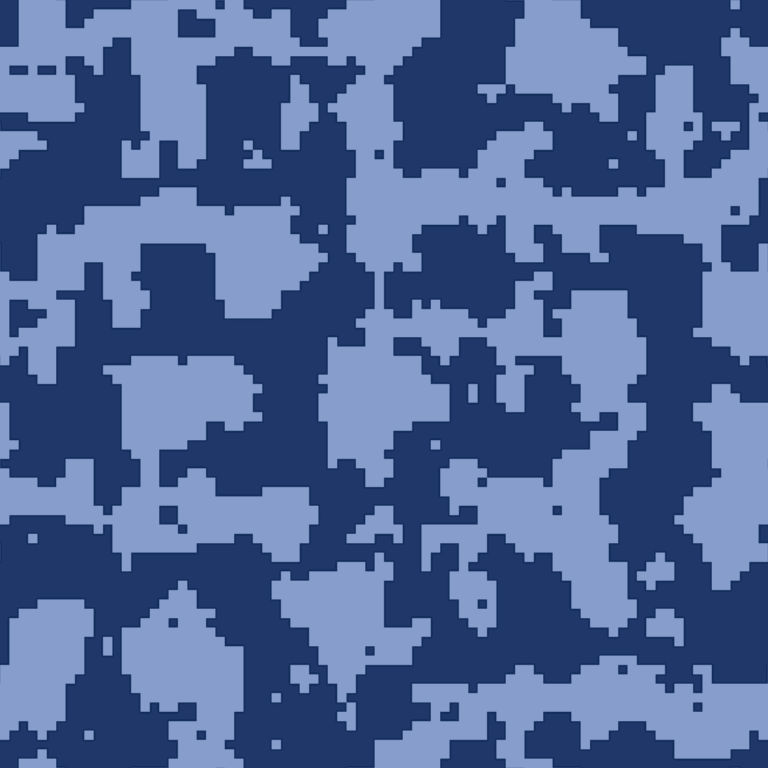
Write a Shadertoy shader that draws this pattern.

```glsl
const vec3 NAVY = vec3(0.12, 0.22, 0.41);
const vec3 NAVY_RIM = vec3(0.08, 0.18, 0.37);
const vec3 PALE_BLUE = vec3(0.53, 0.62, 0.80);

const float CELLS = 82.0;         // square blocks per canvas side
const int WAVES = 48;             // sine layers in the blotch field
const float MIN_FREQ = 4.0;       // slowest wave, cycles per canvas
const float MAX_FREQ = 28.0;      // fastest wave, cycles per canvas
const float ROUGHNESS = 0.9;      // amplitude falloff exponent
const float AXIS_BIAS = 0.12;     // pull of wave directions to the axes
const float THRESHOLD = 0.10;     // in standard deviations of the field
const float SPECK_CHANCE = 0.004; // share of single inverted blocks
const float EDGE_WIDTH = 0.0018;  // soft step, canvas units
const float RIM_WIDTH = 0.0058;   // dark outline, both sides, canvas units

const float PI = 3.14159265;
const float GOLDEN = 0.618034;

float hash(vec2 p) {
    vec3 q = fract(p.xyx * vec3(0.1031, 0.1030, 0.0973));
    q += dot(q, q.yzx + 33.33);
    return fract((q.x + q.y) * q.z);
}

// Sum of sines with whole-number frequencies, scaled to unit variance
float blotchField(vec2 uv) {
    float sum = 0.0, power = 0.0;
    for (int i = 0; i < WAVES; i++) {
        float n = float(i);
        float freq = MIN_FREQ * pow(MAX_FREQ / MIN_FREQ, n / float(WAVES - 1));
        float angle = PI * fract(n * GOLDEN);
        angle -= AXIS_BIAS * sin(4.0 * angle);
        vec2 k = round(freq * vec2(cos(angle), sin(angle)));
        float amp = pow(freq, -ROUGHNESS);
        sum += amp * sin(2.0 * PI * (dot(k, uv) + hash(vec2(n, 7.0))));
        power += 0.5 * amp * amp;
    }
    return sum * inversesqrt(power);
}

// 1 for a pale block, 0 for a navy one
float blockTone(vec2 cell) {
    cell = mod(cell, CELLS);
    float tone = step(THRESHOLD, blotchField((cell + 0.5) / CELLS));
    float speck = step(hash(cell + 19.0), SPECK_CHANCE);
    return abs(tone - speck);
}

// Blend four neighbouring blocks across a band of the given width in cells
float blendBlocks(vec4 tones, vec2 f, vec2 width) {
    vec2 t = clamp((f - 0.5) / width + 0.5, 0.0, 1.0);
    return mix(mix(tones.x, tones.y, t.x), mix(tones.z, tones.w, t.x), t.y);
}

void mainImage(out vec4 fragColor, in vec2 fragCoord) {
    vec2 p = fragCoord / iResolution.xy * CELLS - 0.5;
    vec2 cell = floor(p);
    vec2 f = p - cell;
    vec2 pixel = CELLS / iResolution.xy;

    vec4 tones = vec4(blockTone(cell), blockTone(cell + vec2(1, 0)),
                      blockTone(cell + vec2(0, 1)), blockTone(cell + vec2(1, 1)));

    // Crisp block shapes, and a wider blend that marks the outline
    float pale = blendBlocks(tones, f, max(vec2(EDGE_WIDTH * CELLS), pixel * 0.9));
    float halo = blendBlocks(tones, f, vec2(RIM_WIDTH * CELLS));

    vec3 ground = mix(NAVY, NAVY_RIM, smoothstep(0.0, 0.12, halo));
    fragColor = vec4(mix(ground, PALE_BLUE, pale), 1.0);
}
```
